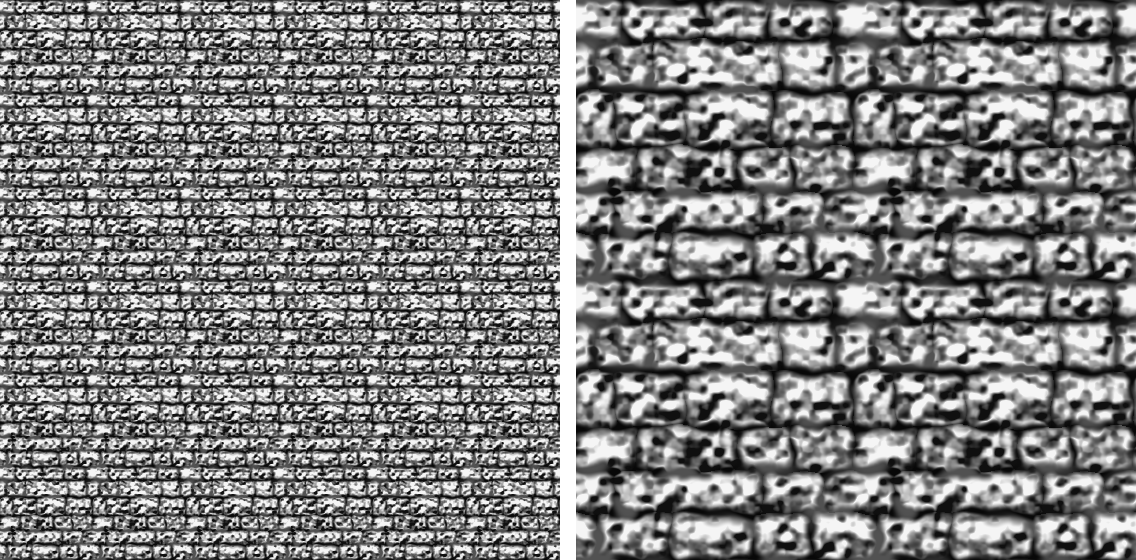
Left, the full canvas; right, a detail of the centre.
Reproduce this texture map procedurally as a three.js fragment shader.

```glsl
// Rough stone wall in black, grey and white: a block of six uneven courses, repeated.
// Each course is cut by its own joints into rounded boxes, bent by layered sines;
// wrapping cellular noise chips the edges and embosses the faces, lit from above.
#define REPEATS 6.0
#define JOINT_HALF vec2(0.009, 0.012)
#define CORNER 0.03
#define EDGE_SOFT 0.016
#define CHIPPING 0.05
#define WOBBLE 0.006
#define FACE_TONE 0.67
#define TOP_LIGHT 0.16
#define GRAIN_CONTRAST 1.25
#define RELIEF 0.75
#define PATCH_CONTRAST 0.4
#define MORTAR vec2(0.03, 0.32)

varying vec2 vUv;
const float TAU = 6.2831853;

vec2 hash2(vec2 p) {
  vec3 q = fract(p.xyx * vec3(0.1031, 0.1030, 0.0973));
  q += dot(q, q.yzx + 33.33);
  return fract((q.xx + q.yz) * q.zy);
}

// Soft cellular noise: random cell values blended by distance, wrapping after n cells
float cellNoise(vec2 p, vec2 n) {
  vec2 base = floor(p * n);
  vec2 f = fract(p * n);
  float sum = 0.0;
  float weight = 0.0;
  for (int y = -1; y <= 1; y++) {
    for (int x = -1; x <= 1; x++) {
      vec2 o = vec2(float(x), float(y));
      vec2 id = mod(base + o, n);
      vec2 d = o + 0.2 + 0.6 * hash2(id + 7.0) - f;
      float w = exp(-4.5 * dot(d, d));
      sum += w * hash2(id + 61.0).x;
      weight += w;
    }
  }
  return sum / weight;
}

// Top and bottom of the course at depth y, with its joints from left to right
void findCourse(float y, out vec2 span, out vec4 joints) {
  if (y < 0.146) {
    span = vec2(0.0, 0.146);
    joints = vec4(0.17, 0.453, 0.685, 0.922);
  } else if (y < 0.325) {
    span = vec2(0.146, 0.325);
    joints = vec4(0.063, 0.272, 0.732, 0.927);
  } else if (y < 0.525) {
    span = vec2(0.325, 0.525);
    joints = vec4(0.141, 0.387, 0.7, 0.995);
  } else if (y < 0.682) {
    span = vec2(0.525, 0.682);
    joints = vec4(0.214, 0.583, 0.771, 0.986);
  } else if (y < 0.832) {
    span = vec2(0.682, 0.832);
    joints = vec4(0.143, 0.667, 0.885, 0.885);
  } else {
    span = vec2(0.832, 1.0);
    joints = vec4(0.07, 0.337, 0.635, 0.84);
  }
}

float roundBox(vec2 p, vec2 halfSize, float radius) {
  vec2 q = abs(p) - halfSize + radius;
  return length(max(q, 0.0)) + min(max(q.x, q.y), 0.0) - radius;
}

void main() {
  // Block coordinates, y running downwards
  vec2 p = fract(vec2(vUv.x, 1.0 - vUv.y) * REPEATS);
  vec2 grainCells = vec2(25.0, 30.0);
  float grain = cellNoise(p, grainCells);
  float above = cellNoise(fract(p - vec2(0.012, 0.026)), grainCells);
  float fine = cellNoise(p, vec2(47.0, 52.0));
  float patches = cellNoise(p, vec2(9.0, 13.0));

  // Bent joints
  vec2 bend = sin(TAU * (vec2(3.0, 2.0) * p.yx + vec2(1.0, 3.0) * p.xy))
            + 0.7 * sin(TAU * (vec2(8.0, 7.0) * p.yx + vec2(2.0, -1.0) * p.xy) + 1.3);
  vec2 q = fract(p + WOBBLE * bend);

  // Enclosing stone
  vec2 span;
  vec4 joints;
  findCourse(q.y, span, joints);
  float left = joints.w - 1.0;
  float right = joints.x + 1.0;
  for (int i = 0; i < 4; i++) {
    if (q.x >= joints[i]) left = joints[i];
    else right = min(right, joints[i]);
  }
  vec2 center = 0.5 * vec2(left + right, span.x + span.y);
  vec2 halfSize = 0.5 * vec2(right - left, span.y - span.x);
  vec2 variety = hash2(floor(vec2(fract(right), span.x) * 191.0) + 3.0);

  // Chipped outline
  vec2 inset = JOINT_HALF * (0.7 + 0.6 * variety.y);
  float d = roundBox(q - center, halfSize - inset, CORNER);
  d += CHIPPING * (0.6 * grain + 0.4 * patches - 0.5);
  float stone = 1.0 - smoothstep(-EDGE_SOFT, EDGE_SOFT, d);

  // Embossed face, brighter towards its upper edge
  float rise = clamp((center.y - q.y) / halfSize.y, -1.0, 1.0);
  float face = FACE_TONE + TOP_LIGHT * rise + 0.1 * (variety.x - 0.5);
  face += GRAIN_CONTRAST * (0.6 * grain + 0.4 * fine - 0.5);
  face += RELIEF * (grain - above) + PATCH_CONTRAST * (patches - 0.5);
  float mortar = mix(MORTAR.x, MORTAR.y, smoothstep(0.45, 0.85, patches));

  float tone = mix(mortar, clamp(face, 0.06, 0.96), stone);
  gl_FragColor = vec4(vec3(tone), 1.0);
}
```
